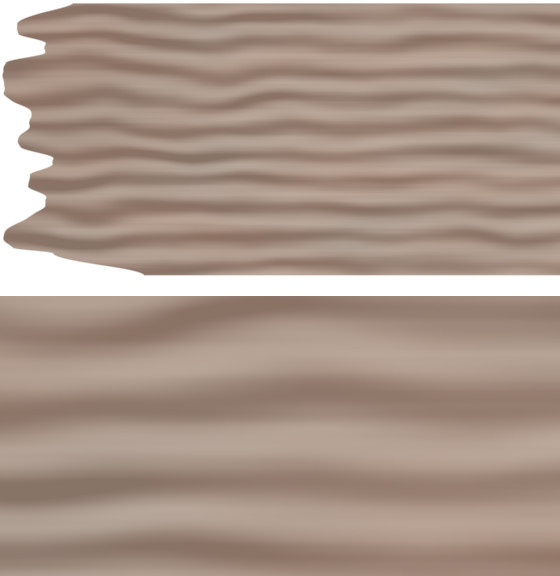
Top: the whole. Bottom: its middle third, enlarged.
A Shadertoy shader for this texture:

```glsl
const float TAU = 6.2831853;
const vec3 PAPER = vec3(1.0);
const vec3 DARK_GRAIN = vec3(0.52, 0.435, 0.385);
const vec3 PALE_WOOD = vec3(0.71, 0.645, 0.595);
const vec3 RED_TINT = vec3(0.02, -0.006, -0.014);

vec2 hashGradient(vec2 cell) {
    vec3 h = fract(cell.xyx * vec3(0.1031, 0.1030, 0.0973));
    h += dot(h, h.yzx + 33.33);
    float angle = TAU * fract((h.x + h.y) * h.z);
    return vec2(cos(angle), sin(angle));
}

float gradientNoise(vec2 p) {
    vec2 i = floor(p), f = fract(p);
    vec2 u = f * f * f * (f * (f * 6.0 - 15.0) + 10.0);
    vec2 e = vec2(0.0, 1.0);
    float a = dot(hashGradient(i), f);
    float b = dot(hashGradient(i + e.yx), f - e.yx);
    float c = dot(hashGradient(i + e.xy), f - e.xy);
    float d = dot(hashGradient(i + e.yy), f - e.yy);
    return mix(mix(a, b, u.x), mix(c, d, u.x), u.y);
}

// Rounded plateau; negative depth makes a protruding splinter
float notch(float y, float centre, float halfWidth, float soft, float depth) {
    return depth * (1.0 - smoothstep(halfWidth - soft, halfWidth + soft, abs(y - centre)));
}

// Horizontal position of the broken end at depth y below the top
float brokenEnd(float y) {
    float x = 0.062 + 0.012 * gradientNoise(vec2(y * 32.0, 4.5));
    x += notch(y, 0.172, 0.034, 0.018, 0.10);
    x += notch(y, 0.287, 0.075, 0.032, -0.05);
    x += notch(y, 0.425, 0.050, 0.030, 0.045);
    x += notch(y, 0.668, 0.130, 0.030, 0.045);
    x += notch(y, 0.575, 0.030, 0.020, 0.085);
    x += notch(y, 0.722, 0.035, 0.022, 0.06);
    x += notch(y, 0.840, 0.040, 0.035, -0.05);
    // Tapered corners
    x += 0.21 * (1.0 - smoothstep(0.0, 0.085, y));
    x += 0.13 * smoothstep(0.885, 0.905, y);
    return x + 0.32 * smoothstep(0.905, 0.985, y);
}

float plankMask(vec2 p, float pixel) {
    float end = brokenEnd(p.y);
    float slope = (brokenEnd(p.y + 0.002) - brokenEnd(p.y - 0.002)) / 0.004;
    float side = (p.x - end) / sqrt(1.0 + slope * slope);
    float inside = min(side, min(p.y - 0.012, 0.983 - p.y));
    float blur = max(pixel, 0.003);
    return smoothstep(-blur, blur, inside);
}

vec3 woodColor(vec2 p) {
    // Wavy horizontal bands, livelier near the broken end
    float liveliness = mix(0.65, 0.4, smoothstep(0.2, 1.5, p.x));
    float warp = liveliness * gradientNoise(p * vec2(2.4, 4.0) + 3.7);
    warp += 0.16 * gradientNoise(p * vec2(5.0, 9.0) + 11.3);
    float phase = (p.y - 0.057) / 0.099 + warp;
    float band = pow(0.5 + 0.5 * cos(TAU * phase), 1.25);

    // Bands fade and strengthen along their length
    float strength = 0.82 + 0.45 * gradientNoise(p * vec2(2.6, 11.0) + 7.1);
    strength -= 0.1 * smoothstep(0.6, 1.8, p.x);
    float tone = 0.97 - strength * band;

    // Soft blotches and thin fibres
    tone += 0.18 * gradientNoise(p * vec2(3.2, 15.0) + 21.0);
    tone += 0.13 * gradientNoise(p * vec2(1.8, 48.0) + 31.0);
    tone += 0.08 * gradientNoise(p * vec2(2.5, 100.0) + 43.0);
    tone -= 0.17 * (1.0 - smoothstep(0.0, 0.9, p.x));
    tone -= 0.15 * (1.0 - smoothstep(0.01, 0.08, p.y));

    vec3 color = mix(DARK_GRAIN, PALE_WOOD, clamp(tone, 0.08, 1.1));
    float redness = 0.35 + gradientNoise(p * vec2(2.0, 7.0) + 53.0);
    return color + RED_TINT * redness;
}

void mainImage(out vec4 fragColor, in vec2 fragCoord) {
    // Height units, measured downwards from the top
    vec2 p = fragCoord / iResolution.y;
    p.y = 1.0 - p.y;
    float mask = plankMask(p, 1.0 / iResolution.y);
    fragColor = vec4(mix(PAPER, woodColor(p), mask), 1.0);
}
```
